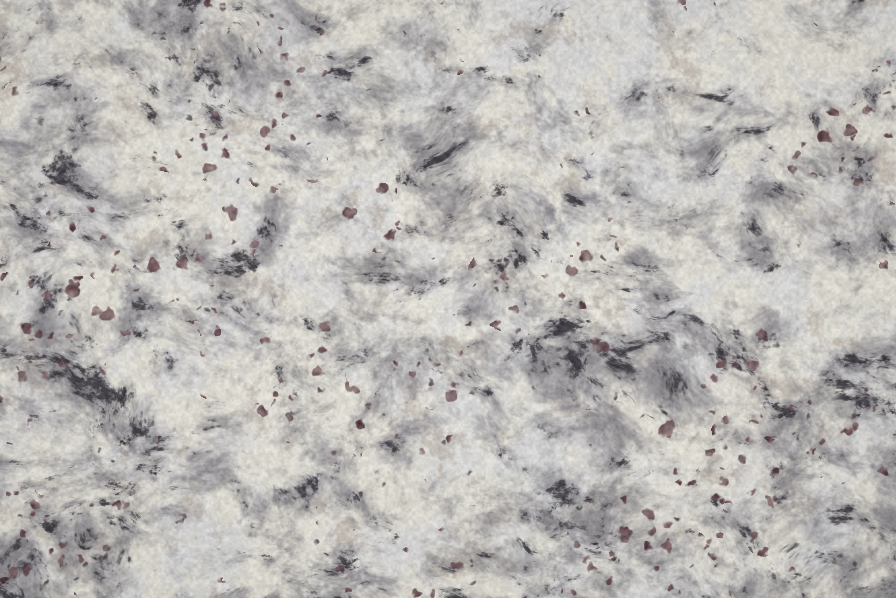
A Shadertoy shader for this texture:

```glsl
// Pale polished granite: cream feldspar, cloudy grey quartz, wispy dark mica
// and clustered garnets. Warped fractal noise sets the mineral layers, and
// jittered cells scatter the round grains.

float hash(vec2 p) {
    vec3 a = fract(p.xyx * 0.1031);
    a += dot(a, a.yzx + 33.33);
    return fract((a.x + a.y) * a.z);
}

float noise(vec2 p) {
    vec2 i = floor(p), f = fract(p);
    f = f * f * (3.0 - 2.0 * f);
    return mix(mix(hash(i), hash(i + vec2(1, 0)), f.x),
               mix(hash(i + vec2(0, 1)), hash(i + vec2(1, 1)), f.x), f.y);
}

vec2 noise2(vec2 p) {
    return vec2(noise(p), noise(p + 37.0)) - 0.5;
}

// Rough fractal noise scaled to about zero mean and unit deviation
float fractal(vec2 p) {
    float sum = 0.0, weight = 1.0, total = 0.0;
    for (int i = 0; i < 5; i++) {
        sum += weight * noise(p);
        total += weight;
        weight *= 0.7;
        p = mat2(1.6, 1.2, -1.2, 1.6) * p + 17.3;
    }
    return (sum / total - 0.5) / 0.107;
}

// Coverage of scattered round grains; radius is in canvas heights
float grains(vec2 p, float cells, float chance, float radius, float seed) {
    vec2 home = floor(p * cells);
    float cover = 0.0;
    for (int y = -1; y <= 1; y++)
    for (int x = -1; x <= 1; x++) {
        vec2 id = home + vec2(x, y);
        vec2 key = id + seed;
        vec2 jitter = vec2(hash(key + 11.7), hash(key + 47.1));
        vec2 d = p - (id + 0.15 + 0.7 * jitter) / cells;
        float r = radius * mix(0.4, 1.0, hash(key + 83.9));
        float present = step(hash(key), chance);
        cover = max(cover, present * smoothstep(0.0022, -0.0022, length(d) - r));
    }
    return cover;
}

void mainImage(out vec4 fragColor, in vec2 fragCoord) {
    vec2 uv = fragCoord / iResolution.xy;
    vec2 p = fragCoord / iResolution.y;

    // Bent, slightly slanted flow of the minerals
    vec2 q = p + 0.06 * noise2(p * 7.0 + 3.1) + 0.02 * noise2(p * 21.0 + 9.0);
    q = mat2(0.98, 0.2, -0.2, 0.98) * q;

    // Bands where grey minerals gather, denser toward the bottom
    float band = fractal(q * vec2(3.6, 5.2) + 5.0) + 0.6 * (0.5 - uv.y);
    float cloud = 0.87 * fractal(q * vec2(16.0, 21.0) + 41.0) + 0.46 * band;

    // Cream and cool white ground with beige stains
    float tint = fractal(p * 13.0 + 71.0);
    vec3 color = mix(vec3(0.855, 0.845, 0.81), vec3(0.82, 0.82, 0.82),
                     smoothstep(-1.0, 1.6, tint));
    float stain = smoothstep(0.7, 2.2, fractal(p * 19.0 + 97.0));
    color = mix(color, vec3(0.69, 0.65, 0.615), 0.55 * stain);

    // Translucent grey quartz
    color = mix(color, vec3(0.55, 0.54, 0.555), smoothstep(-1.2, 2.4, cloud));

    // Mica flecks, drawn out along thin veins
    float vein = smoothstep(0.25, 0.0, abs(fractal(q * vec2(5.0, 7.0) + 13.0)));
    float mica = fractal(q * vec2(27.0, 40.0) + 59.0) + 0.85 * cloud
               + 0.8 * vein * smoothstep(-0.3, 1.0, band);
    color = mix(color, vec3(0.26, 0.25, 0.275), smoothstep(1.4, 3.6, mica));

    // Large and small garnets in loose clusters, ragged and mottled
    vec2 ragged = p + 0.010 * noise2(p * 75.0) + 0.006 * noise2(p * 160.0 + 5.0);
    float cluster = noise(p * 8.0 + 19.0) + 0.10 * band;
    float crowd = smoothstep(0.4, 0.9, cluster);
    float garnet = max(grains(ragged, 30.0, 0.17 * crowd, 0.0115, 7.0),
                       grains(ragged, 55.0, 0.15 * crowd, 0.0065, 211.0));
    vec3 garnetColor = mix(vec3(0.26, 0.16, 0.19), vec3(0.53, 0.42, 0.43),
                           noise(p * 110.0 + 8.0));
    color = mix(color, garnetColor, garnet * mix(0.65, 1.0, noise(p * 60.0)));

    // Tiny black specks
    float speck = grains(ragged, 45.0, 0.03, 0.0035, 151.0);
    color = mix(color, vec3(0.25, 0.24, 0.26), 0.75 * speck);

    // Fine crystal grain and gentle falloff of light at the edges
    color += 0.08 * (noise(p * 150.0) - 0.5) + 0.06 * (noise(p * 290.0 + 9.0) - 0.5);
    vec2 edge = uv - 0.5;
    color *= 1.02 - 0.14 * dot(edge, edge);

    fragColor = vec4(clamp(color, 0.0, 1.0), 1.0);
}
```
